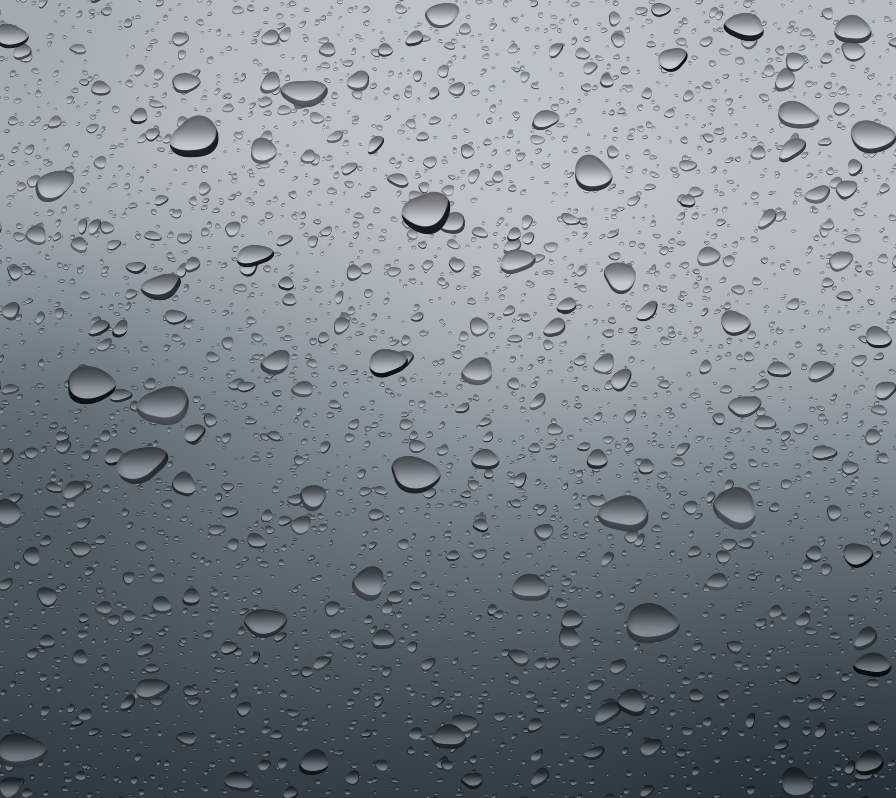
Give the GLSL for this texture, as a WebGL 2 fragment shader.

```glsl
#version 300 es
precision highp float;
// Rain drops on a window in front of a blurred, overcast sky.
// A soft vertical gradient is covered by jittered grids of irregular drops,
// finest first; each drop is shaded upside down with a dark lower crescent.

uniform vec2 u_resolution;
out vec4 fragColor;

const vec3 RIM_COLOR = vec3(0.02, 0.035, 0.045);

float hash(vec2 p) {
    return fract(sin(dot(p, vec2(127.1, 311.7))) * 43758.5453);
}

vec2 hash2(vec2 p) {
    return vec2(hash(p), hash(p + 37.3));
}

float valueNoise(vec2 p) {
    vec2 i = floor(p);
    vec2 f = fract(p);
    f = f * f * (3.0 - 2.0 * f);
    float low = mix(hash(i), hash(i + vec2(1, 0)), f.x);
    float high = mix(hash(i + vec2(0, 1)), hash(i + vec2(1, 1)), f.x);
    return mix(low, high, f.y);
}

float softSpot(vec2 uv, vec2 center, vec2 size) {
    vec2 d = (uv - center) / size;
    return exp(-dot(d, d));
}

// Cool grey of a given brightness, more neutral when bright
vec3 slate(float level) {
    float warm = smoothstep(0.5, 0.75, level);
    return vec3(level - mix(0.045, 0.02, warm), level, level + 0.03);
}

// Blurred sky: dark below, bright above, with a few broad shadows
vec3 sky(vec2 uv) {
    float level = mix(0.215, 0.75, smoothstep(-0.15, 0.85, uv.y));
    level -= 0.15 * softSpot(uv, vec2(0.0, 0.48), vec2(0.3, 0.25));
    level -= 0.07 * softSpot(uv, vec2(0.0, 1.0), vec2(0.25, 0.2));
    level -= 0.05 * softSpot(uv, vec2(1.0, 0.0), vec2(0.3, 0.3));
    level += 0.03 * softSpot(uv, vec2(0.75, 0.6), vec2(0.35, 0.25));
    level += 0.04 * (valueNoise(uv * 3.5) - 0.5);
    return slate(level);
}

// Irregular blob, in units of its radius; negative inside
float blob(vec2 p, float angle, float stretch, vec2 phase) {
    float c = cos(angle);
    float s = sin(angle);
    vec2 q = vec2(c * p.x + s * p.y, c * p.y - s * p.x);
    q *= vec2(1.0 / stretch, stretch);
    float a = atan(q.y, q.x);
    float wobble = 0.08 * sin(2.0 * a + 6.28 * phase.x)
                 + 0.07 * sin(3.0 * a + 6.28 * phase.y);
    return length(q) - 1.0 - wobble;
}

// Paints one drop; p is relative to its center in units of its radius
vec3 paintDrop(vec3 color, vec3 behind, vec2 p, float soft, vec2 id,
               float slant, float contrast, float rim) {
    vec2 phase = hash2(id + 5.1);
    float angle = slant * (hash(id + 9.7) * 1.7 - 0.4);
    float stretch = mix(1.0, 1.28, hash(id + 13.9));
    float d = blob(p, angle, stretch, phase);
    float inside = smoothstep(soft, -soft, d);

    // Inverted sky: dark at the top, light towards the bottom
    float fall = smoothstep(0.8, -0.5, p.y);
    vec3 lower = mix(behind, slate(0.74), 0.4) * 1.08;
    vec3 body = mix(behind * 0.6, lower, fall);
    body *= 1.0 - 0.15 * smoothstep(-0.3, 0.0, d);
    body = mix(behind, body, contrast);

    // Crescent left uncovered by a copy of the blob moved up
    vec2 lift = vec2(0.3 * (phase.x - 0.5), 0.24 + 0.16 * phase.y);
    float raised = blob(p - lift, angle, stretch, phase);
    float crescent = smoothstep(-0.5 * soft, 0.5 * soft + 0.05, raised);
    body = mix(body, RIM_COLOR, crescent * rim);
    return mix(color, body, inside);
}

// Scatters drops with radii in radiusRange over a jittered grid
vec3 dropLayer(vec3 color, vec3 behind, vec2 p, float cell, vec2 radiusRange,
               float density, float slant, float contrast, float rim, float seed) {
    vec2 home = floor(p / cell);
    for (int j = -1; j <= 1; j++) {
        for (int i = -1; i <= 1; i++) {
            vec2 id = home + vec2(i, j);
            vec2 key = id + seed;
            if (hash(key + 21.7) > density) continue;
            float size = hash(key + 3.3);
            float radius = mix(radiusRange.x, radiusRange.y, size * size);
            vec2 center = (id + 0.05 + 0.9 * hash2(key)) * cell;
            vec2 q = (p - center) / radius;
            if (dot(q, q) > 4.0) continue;
            float soft = 0.6 / (u_resolution.y * radius);
            float rimShare = rim * mix(0.5, 1.0, hash(key + 17.1));
            color = paintDrop(color, behind, q, soft, key, slant, contrast, rimShare);
        }
    }
    return color;
}

void main() {
    vec2 uv = gl_FragCoord.xy / u_resolution;
    vec2 p = gl_FragCoord.xy / u_resolution.y;
    float fade = mix(1.05, 0.8, uv.y);  // fine drops fade in the bright part

    vec3 behind = sky(uv);
    vec3 color = behind;
    color = dropLayer(color, behind, p, 0.017, vec2(0.0017, 0.0042), 0.75, 1.0, fade, 0.75 * fade, 11.0);
    color = dropLayer(color, behind, p, 0.031, vec2(0.0036, 0.0085), 0.78, 1.0, fade, 0.8 * fade, 53.0);
    color = dropLayer(color, behind, p, 0.07, vec2(0.0085, 0.0155), 0.68, 0.8, 1.0, 0.85, 97.0);
    color = dropLayer(color, behind, p, 0.145, vec2(0.016, 0.029), 0.85, 0.3, 1.0, 1.0, 151.0);
    fragColor = vec4(color, 1.0);
}
```
